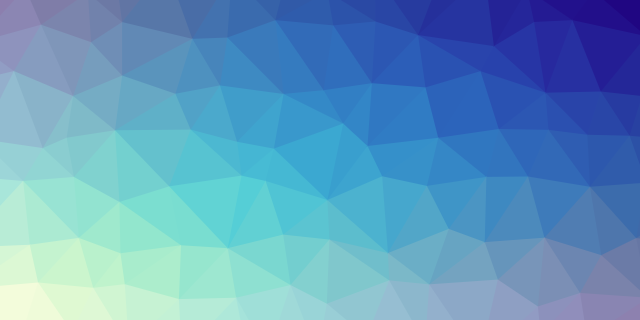
This background is drawn by a Shadertoy shader. Its source:

```glsl
#define CELL vec2(0.159, 0.163)
#define GRID_ORIGIN vec2(0.083, 0.085)
#define JITTER vec2(0.64, 0.56)
#define SEED 3.7

// Palette from pale yellow through teal to deep indigo
const vec3 RAMP[9] = vec3[9](
    vec3(0.98, 0.99, 0.87), vec3(0.82, 0.97, 0.80), vec3(0.56, 0.90, 0.80),
    vec3(0.33, 0.81, 0.84), vec3(0.23, 0.66, 0.82), vec3(0.19, 0.49, 0.77),
    vec3(0.16, 0.31, 0.70), vec3(0.15, 0.14, 0.61), vec3(0.12, 0.00, 0.49));

vec3 ramp(float t) {
    float s = clamp(t, 0.0, 1.0) * 8.0;
    int i = min(int(s), 7);
    return mix(RAMP[i], RAMP[i + 1], s - float(i));
}

vec2 hash2(vec2 p) {
    vec2 q = vec2(dot(p, vec2(127.1, 311.7)), dot(p, vec2(269.5, 183.3)));
    return fract(sin(q + SEED) * 43758.5453);
}

float cross2(vec2 a, vec2 b) {
    return a.x * b.y - a.y * b.x;
}

// Jittered grid point
vec2 meshVertex(vec2 id) {
    return GRID_ORIGIN + CELL * (id + JITTER * (hash2(id) - 0.5));
}

// Signed distance to a line, positive on its left
float edgeDistance(vec2 p, vec2 a, vec2 b) {
    return cross2(b - a, p - a) / length(b - a);
}

// Flat colour from the facet middle: one ramp per axis, averaged
vec3 facetColor(vec2 middle) {
    vec2 uv = middle * iResolution.y / iResolution.xy;
    return 0.5 * (ramp(uv.x) + ramp(uv.y));
}

// Facet colour weighted by its antialiased coverage
vec4 facet(vec2 p, vec2 a, vec2 b, vec2 c) {
    float d = min(edgeDistance(p, a, b),
                  min(edgeDistance(p, b, c), edgeDistance(p, c, a)));
    float coverage = clamp(0.5 + d * iResolution.y, 0.0, 1.0);
    return coverage * vec4(facetColor((a + b + c) / 3.0), 1.0);
}

// Delaunay test: true when the angles at b and d sum to less than pi
bool splitsAlongAC(vec2 a, vec2 b, vec2 c, vec2 d) {
    float sinB = cross2(c - b, a - b), cosB = dot(c - b, a - b);
    float sinD = cross2(a - d, c - d), cosD = dot(a - d, c - d);
    return sinB * cosD + cosB * sinD >= 0.0;
}

void mainImage(out vec4 fragColor, in vec2 fragCoord) {
    vec2 p = fragCoord / iResolution.y;
    vec2 home = floor((p - GRID_ORIGIN) / CELL);
    vec4 sum = vec4(0.0);

    // Gather the facets of the surrounding cells
    for (int y = -1; y <= 1; y++) {
        for (int x = -1; x <= 1; x++) {
            vec2 id = home + vec2(float(x), float(y));
            vec2 a = meshVertex(id);
            vec2 b = meshVertex(id + vec2(1.0, 0.0));
            vec2 c = meshVertex(id + vec2(1.0, 1.0));
            vec2 d = meshVertex(id + vec2(0.0, 1.0));
            if (splitsAlongAC(a, b, c, d)) {
                sum += facet(p, a, b, c) + facet(p, a, c, d);
            } else {
                sum += facet(p, a, b, d) + facet(p, b, c, d);
            }
        }
    }
    fragColor = vec4(sum.rgb / max(sum.a, 0.001), 1.0);
}
```
